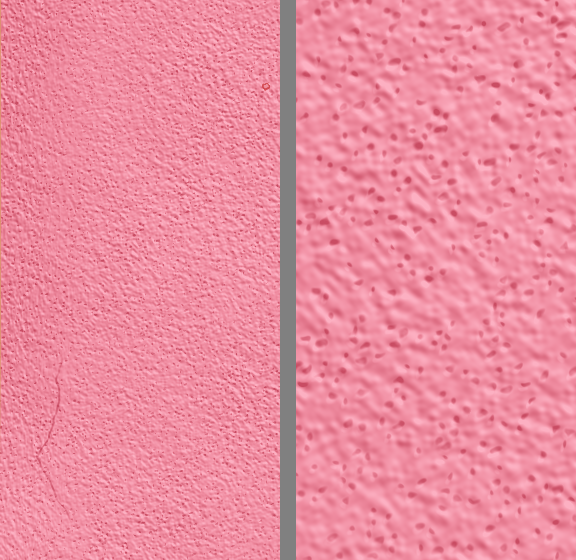
Left: the whole. Right: its middle third, enlarged.
Give the GLSL for this texture, as a Shadertoy shader.

```glsl
// Rough pink stucco wall with fine grain, small pits, a hairline crack and a chip.

const vec3 SHADOW_PINK = vec3(0.79, 0.30, 0.39);
const vec3 BODY_PINK   = vec3(0.94, 0.55, 0.63);
const vec3 LIGHT_PINK  = vec3(0.99, 0.69, 0.76);
const vec3 EDGE_TAN    = vec3(0.86, 0.58, 0.42);
const vec3 CHIP_RED    = vec3(0.80, 0.22, 0.24);

const vec2  LIGHT_DIR    = vec2(0.5, 0.866);
const float LIGHT_STEP   = 0.0036;  // distance between the two height samples
const float GRAIN_FREQ   = 88.0;    // coarse grains across the width
const float RELIEF_GAIN  = 0.40;
const float PIT_FREQ     = 58.0;
const float PIT_SHARE    = 0.42;
const float PIT_DEPTH    = 0.20;
const float BASE_TONE    = 0.566;
const float LEFT_SHADE   = 0.045;
const float MOTTLE_GAIN  = 0.045;
const float EDGE_WIDTH   = 0.004;
const vec2  CRACK_KINK   = vec2(0.13, 0.365);
const vec2  CHIP_CENTRE  = vec2(0.95, 1.693);
const float CHIP_RADIUS  = 0.014;

float hash(vec2 p) {
    vec3 q = fract(vec3(p.xyx) * 0.1031);
    q += dot(q, q.yzx + 33.33);
    return fract((q.x + q.y) * q.z);
}

float noise(vec2 p) {
    vec2 i = floor(p), f = fract(p);
    f = f * f * (3.0 - 2.0 * f);
    return mix(mix(hash(i), hash(i + vec2(1, 0)), f.x),
               mix(hash(i + vec2(0, 1)), hash(i + vec2(1, 1)), f.x), f.y);
}

mat2 rotation(float a) {
    return mat2(cos(a), sin(a), -sin(a), cos(a));
}

// Grains of two sizes, slightly drawn out along the x axis of p
float grains(vec2 p) {
    p *= GRAIN_FREQ * vec2(0.78, 1.0);
    return 0.50 * noise(p + 100.0) + 0.36 * noise(rotation(0.35) * p * 1.7 + 117.3);
}

// Upright strokes on the left turn into falling diagonal ones on the right
float height(vec2 p) {
    vec2 bent = p + 0.016 * vec2(noise(p * 9.0), noise(p * 9.0 + 31.0));
    float upright = grains(rotation(1.45) * bent);
    float diagonal = grains(rotation(0.50) * bent + 5.0);
    return mix(upright, diagonal, smoothstep(0.08, 0.40, p.x));
}

// Scattered round pits, kept inside their cells
float pits(vec2 p) {
    p = rotation(0.4) * p * PIT_FREQ + 200.0;
    p += 0.4 * (noise(p * 1.7) - 0.5);
    vec2 cell = floor(p);
    vec2 centre = 0.3 + 0.4 * vec2(hash(cell + 3.1), hash(cell + 8.7));
    float radius = mix(0.16, 0.32, hash(cell + 15.2));
    float d = length(fract(p) - centre);
    return step(hash(cell), PIT_SHARE) * (1.0 - smoothstep(radius * 0.4, radius + 0.08, d));
}

// Hairline crack: leans right above the kink and below it
float crack(vec2 p) {
    float rise = p.y - CRACK_KINK.y;
    float x = CRACK_KINK.x + (rise > 0.0 ? min(0.55 * rise, 0.06 + 0.07 * rise) : -0.53 * rise);
    x += 0.018 * (noise(vec2(p.y * 28.0, 4.0)) - 0.5);
    float line = 1.0 - smoothstep(0.001, 0.006, abs(p.x - x));
    float ends = smoothstep(0.07, 0.22, p.y) * (1.0 - smoothstep(0.58, 0.80, p.y));
    return line * ends * mix(0.5, 1.0, noise(vec2(p.y * 40.0, 9.0)));
}

vec3 pinkRamp(float tone) {
    vec3 dark = mix(SHADOW_PINK, BODY_PINK, clamp((tone - 0.30) / 0.25, 0.0, 1.0));
    return mix(dark, LIGHT_PINK, clamp((tone - 0.55) / 0.14, 0.0, 1.0));
}

void mainImage(out vec4 fragColor, in vec2 fragCoord) {
    vec2 p = fragCoord / iResolution.x;
    float pixel = 1.0 / iResolution.x;

    // Broad shading and uneven roughness
    float mottle = 0.5 * noise(p * 3.2 + 11.0) + 0.5 * noise(rotation(0.5) * p * vec2(7.0, 12.0) + 40.0);
    float leftSide = 1.0 - smoothstep(0.0, 0.38, p.x);
    float leftBand = leftSide * smoothstep(0.15, 0.7, p.y);
    float rough = mix(0.75, 1.2, noise(p * 4.5 + 60.0)) + 0.15 * leftBand;

    // Relief lit from above
    vec2 offset = LIGHT_DIR * LIGHT_STEP;
    float relief = height(p - offset) - height(p + offset);
    float tone = BASE_TONE + MOTTLE_GAIN * (mottle - 0.5) - LEFT_SHADE * leftBand;
    tone += RELIEF_GAIN * rough * relief;
    tone -= PIT_DEPTH * rough * (pits(p) - 0.35 * pits(p + 1.7 * offset));
    tone -= 0.22 * crack(p);
    vec3 colour = pinkRamp(tone);

    // Chip with a pale core
    float chip = length(p - CHIP_CENTRE) + 0.010 * (noise(p * 130.0) - 0.5);
    colour = mix(colour, CHIP_RED, 0.8 * (1.0 - smoothstep(CHIP_RADIUS - 0.003, CHIP_RADIUS + 0.002, chip)));
    colour = mix(colour, LIGHT_PINK, 0.7 * (1.0 - smoothstep(0.003, 0.008, chip)));

    // Bare strip along the left edge
    float strip = 1.0 - smoothstep(EDGE_WIDTH - 0.5 * pixel, EDGE_WIDTH + 0.5 * pixel, p.x);
    colour = mix(colour, EDGE_TAN, 0.8 * strip * smoothstep(0.3, 0.8, p.y));

    fragColor = vec4(colour, 1.0);
}
```
